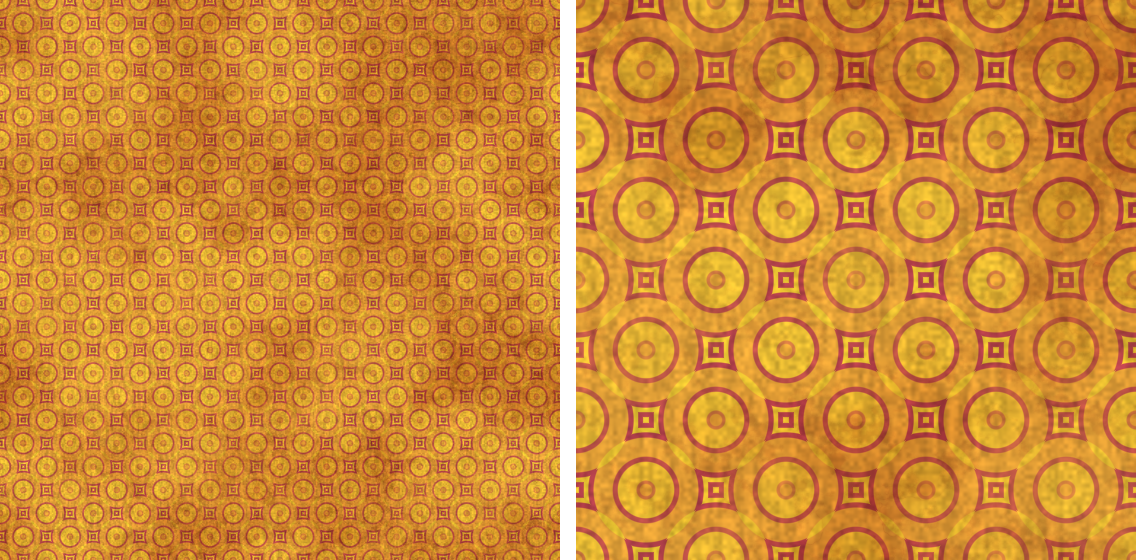
Left: the whole. Right: its middle third, enlarged.
Write a Shadertoy shader that draws this pattern.

```glsl
// Worn retro wallpaper: overlapping ringed discs on a staggered grid, twelve
// across and twelve down, with concave stars in the gaps between them.
// Discs and stars are distance bands; wrapping noise adds stains and fibres.

float hash(vec2 p) {
    return fract(sin(dot(p, vec2(127.1, 311.7))) * 43758.5453);
}

// Value noise over the unit square that wraps after "cells" lattice steps
float noise(vec2 uv, vec2 cells, float seed) {
    vec2 p = uv * cells, i = floor(p), f = fract(p);
    f = f * f * (3.0 - 2.0 * f);
    vec2 a = mod(i, cells), b = mod(i + 1.0, cells);
    return mix(mix(hash(a + seed), hash(vec2(b.x, a.y) + seed), f.x),
               mix(hash(vec2(a.x, b.y) + seed), hash(b + seed), f.x), f.y);
}

float fbm(vec2 uv, float cells, float seed) {
    float sum = 0.0, amp = 0.5;
    for (int k = 0; k < 5; k++) {
        sum += amp * noise(uv, vec2(cells), seed);
        cells *= 2.0;
        amp *= 0.55;
        seed += 7.3;
    }
    return sum / 1.06;
}

// Smooth coverage of the region where d is negative
float fill(float d, float aa) {
    return 1.0 - smoothstep(-aa, aa, d);
}

float boxRadius(vec2 p) {
    p = abs(fract(p) - 0.5);
    return max(p.x, p.y);
}

void mainImage(out vec4 fragColor, in vec2 fragCoord) {
    vec2 uv = fragCoord / iResolution.xy;
    vec2 p = uv * 12.0;
    float aa = 10.0 / iResolution.y;

    vec3 yellow = vec3(0.90, 0.76, 0.19);
    vec3 gold = vec3(0.87, 0.62, 0.21);
    vec3 red = vec3(0.69, 0.25, 0.29);

    // Distances to the two interleaved disc grids and to the star centres
    float discA = length(fract(p) - 0.5);
    float discB = length(fract(p + 0.5) - 0.5);
    float r = min(discA, discB);
    float star = min(boxRadius(p + vec2(0.5, 0.0)), boxRadius(p + vec2(0.0, 0.5)));

    // Star: red border, yellow concave field, red square, yellow core
    vec3 col = mix(red, yellow, fill(0.412 - r, aa));
    col = mix(col, red, fill(star - 0.056, aa));
    col = mix(col, yellow, fill(star - 0.021, aa));

    // Disc: gold band, yellow overlaps, red ring, yellow middle, small eye
    col = mix(col, gold, fill(r - 0.375, aa));
    col = mix(col, yellow, fill(max(discA, discB) - 0.382, aa));
    col = mix(col, mix(yellow, gold, 0.25), fill(r - 0.22, aa));
    col = mix(col, mix(red, gold, 0.15), fill(abs(r - 0.22) - 0.018, aa));
    col = mix(col, gold, fill(r - 0.06, aa));
    col = mix(col, mix(red, gold, 0.45), 0.8 * fill(abs(r - 0.056) - 0.012, aa));

    // Uneven fading of the print
    float fade = fbm(uv, 16.0, 3.0);
    col = mix(col, gold, 0.25 * smoothstep(0.42, 0.72, fade));

    // Broad stains, mottled patches, and flecks that gather in the stains
    float broad = fbm(uv, 6.0, 11.0);
    float mottle = fbm(uv, 28.0, 29.0);
    float fleck = fbm(uv, 90.0, 67.0);
    float stain = smoothstep(0.28, 0.78, broad);
    float patches = smoothstep(0.46, 0.7, mottle) * smoothstep(0.38, 0.65, broad);
    float flecks = smoothstep(0.5, 0.72, fleck) * (0.4 + 0.6 * stain);
    float crease = exp(-50.0 * abs(mottle - 0.54)) * smoothstep(0.45, 0.65, broad);
    col *= mix(vec3(1.02, 1.02, 1.03), vec3(0.93, 0.83, 0.76), stain);
    col *= 1.0 - patches * vec3(0.05, 0.11, 0.15);
    col *= 1.0 - flecks * vec3(0.10, 0.18, 0.18);
    col *= 1.0 - crease * vec3(0.07, 0.13, 0.12);

    // Upright fibres and fine grain
    float fibre = noise(uv, vec2(320.0, 80.0), 41.0) - 0.5;
    float grain = noise(uv, vec2(384.0), 53.0) - 0.5;
    col *= 1.0 + 0.16 * fibre + 0.20 * grain;

    fragColor = vec4(clamp(col, 0.0, 1.0), 1.0);
}
```
